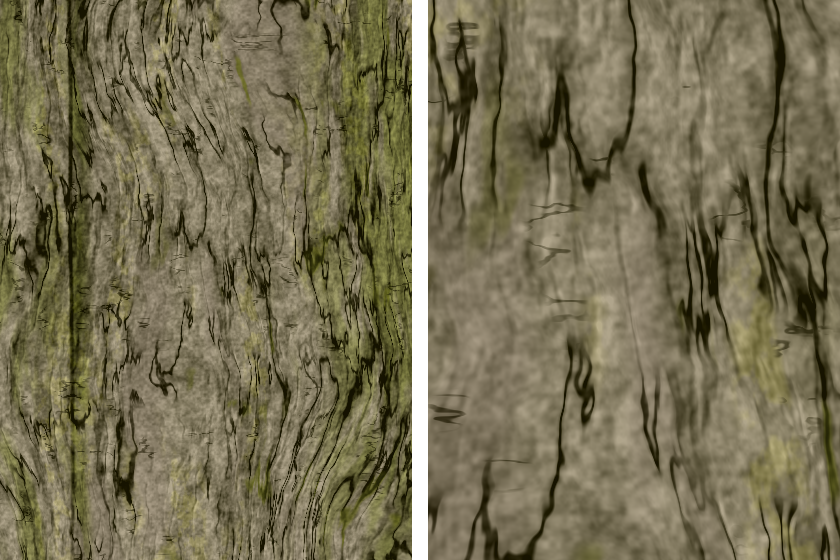
Left: the whole. Right: its middle third, enlarged.
A WebGL 1 fragment shader for this texture:

```glsl
precision highp float;
uniform vec2 u_resolution;

float hash(vec2 p) {
  vec3 q = fract(p.xyx * vec3(0.1031, 0.1030, 0.0973));
  q += dot(q, q.yzx + 33.33);
  return fract((q.x + q.y) * q.z);
}

float noise(vec2 p) {
  vec2 cell = floor(p), f = fract(p);
  f = f * f * (3.0 - 2.0 * f);
  return mix(mix(hash(cell), hash(cell + vec2(1.0, 0.0)), f.x),
             mix(hash(cell + vec2(0.0, 1.0)), hash(cell + 1.0), f.x), f.y);
}

float fbm(vec2 p) {
  float sum = 0.0, weight = 0.533;
  for (int i = 0; i < 4; i++) {
    sum += weight * noise(p);
    p = p * 2.03 + vec2(17.3, 9.1);
    weight *= 0.5;
  }
  return sum;
}

// Bends the vertical grain so that ridges fork and rejoin
vec2 bendGrain(vec2 p) {
  p.x += 0.13 * (noise(p * vec2(5.0, 3.2) + 4.0) - 0.5);
  p.x += 0.022 * (fbm(p * vec2(20.0, 13.0) + 31.0) - 0.5);
  return p;
}

// Distance-like value, zero along the narrow splits
float splitField(vec2 q) {
  return abs(fbm(q * vec2(50.0, 10.0) + 9.0) - 0.5);
}

float barkHeight(vec2 p) {
  vec2 q = bendGrain(p);
  float ridge = smoothstep(0.0, 0.16, abs(fbm(q * vec2(25.0, 4.5)) - 0.5));
  float strand = smoothstep(0.0, 0.1, splitField(q));
  float flakes = fbm(q * vec2(95.0, 62.0) + 50.0) - 0.5;
  return 0.33 * ridge + 0.21 * strand + 0.7 * flakes;
}

void main() {
  vec2 p = gl_FragCoord.xy / u_resolution.y;
  float side = gl_FragCoord.x / u_resolution.x;
  vec2 q = bendGrain(p);

  // Relief lit from the upper left
  float height = barkHeight(p);
  float slope = height - barkHeight(p + vec2(-0.0025, 0.002));
  float grit = noise(p * 260.0) + noise(p * vec2(150.0, 190.0) + 70.0) - 1.0;
  float tone = 0.25 + height + 0.6 * slope + 0.24 * grit;
  tone += 0.35 * (fbm(p * vec2(7.0, 2.5) + 12.0) - 0.5);

  // Smooth worn plates between the rough furrows
  float worn = smoothstep(0.48, 0.62, fbm(q * vec2(12.0, 2.6) + 80.0));
  worn *= smoothstep(0.1, 0.25, side) * smoothstep(0.95, 0.6, side);
  tone = mix(tone, 0.67 + 0.4 * (tone - 0.6) + 0.12 * grit, 0.75 * worn);

  // Broken black cracks, long upright ones and short cross ones
  float gate = smoothstep(0.48, 0.68, noise(q * vec2(24.0, 12.0) + 21.0));
  float crack = gate * smoothstep(0.04, 0.008, splitField(q));
  float deepGate = smoothstep(0.5, 0.7, noise(q * vec2(13.0, 5.0) + 43.0));
  float deepField = abs(fbm(q * vec2(25.0, 4.5)) - 0.5);
  crack = max(crack, deepGate * smoothstep(0.035, 0.006, deepField));
  float crossGate = smoothstep(0.68, 0.85, noise(q * vec2(40.0, 26.0) + 5.0));
  float crossField = abs(fbm(q * vec2(26.0, 60.0) + 61.0) - 0.5);
  crack = max(crack, 0.7 * crossGate * smoothstep(0.04, 0.01, crossField));
  tone -= 0.75 * crack;

  // Long seam with a shaded strip on its right
  float seamX = 0.127 + 0.008 * (fbm(vec2(p.y * 5.0, 3.0)) - 0.5) + 0.006 * (0.5 - p.y);
  float offset = p.x - seamX;
  float seam = smoothstep(0.0055, 0.001, abs(offset)) * mix(0.45, 1.0, smoothstep(0.2, 0.55, p.y));
  float shade = smoothstep(-0.006, 0.004, offset) * smoothstep(0.045, 0.01, offset);
  tone -= 0.7 * seam + 0.24 * shade;

  vec3 color = mix(vec3(0.23, 0.21, 0.11), vec3(0.64, 0.60, 0.50), clamp(tone, -0.35, 1.12));
  color += worn * vec3(0.008, 0.0, 0.014);

  // Pale yellow lichen in upright streaks
  float lichen = smoothstep(0.53, 0.68, fbm(q * vec2(20.0, 3.0) + 37.0));
  lichen *= smoothstep(0.4, 0.65, fbm(p * vec2(90.0, 60.0) + 15.0)) * (1.0 - worn);
  color += lichen * (1.0 - crack) * vec3(0.07, 0.07, -0.01);

  // Dull moss at the sides, brighter tufts in the furrows
  float mossZone = smoothstep(0.55, 1.0, side) + 0.8 * smoothstep(0.25, 0.05, side) + shade;
  float moss = smoothstep(0.42, 0.68, fbm(q * vec2(32.0, 6.0) + 90.0) + 0.1 * mossZone - 0.04);
  moss *= min(mossZone, 1.0);
  color = mix(color, color * vec3(0.84, 0.90, 0.58), moss);
  float tuft = smoothstep(0.68, 0.82, noise(q * vec2(30.0, 15.0) + 57.0));
  tuft *= smoothstep(0.07, 0.01, deepField) * smoothstep(0.25, 0.6, side);
  color = mix(color, vec3(0.39, 0.40, 0.10) * (0.75 + 0.5 * tone), 0.75 * tuft);

  gl_FragColor = vec4(clamp(color, 0.0, 1.0), 1.0);
}
```
